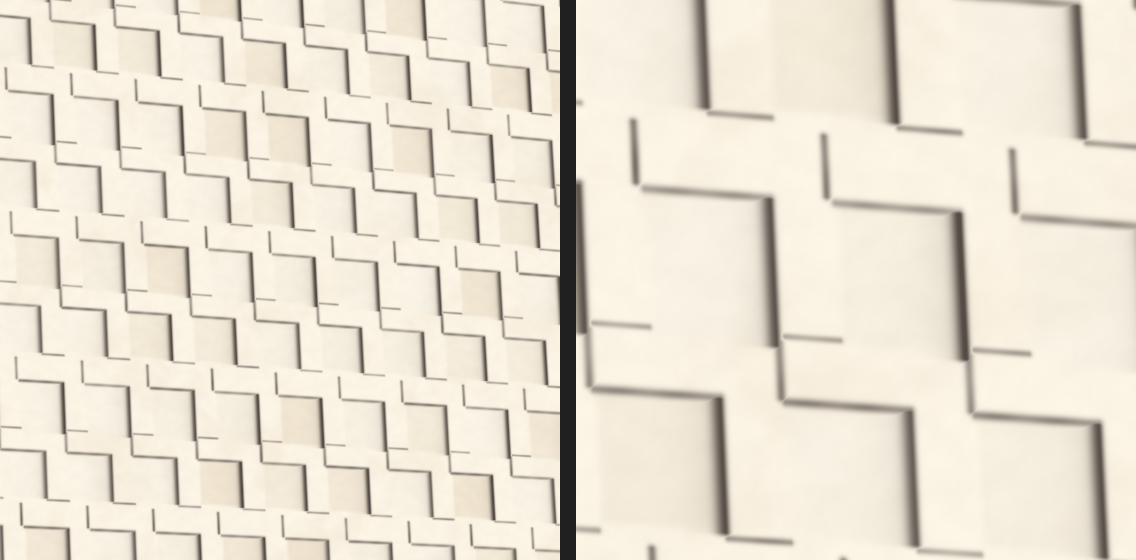
Left, the full canvas; right, a detail of the centre.
This pattern is drawn by a WebGL 2 fragment shader. Its source:

```glsl
#version 300 es
precision highp float;

uniform vec2 u_resolution;
out vec4 fragColor;

const float SPAN = 768.0;              // design units across the canvas
const vec2 CELL = vec2(87.0, 194.0);   // size of one repeat in design units

const vec3 CREAM = vec3(0.985, 0.955, 0.895);
const vec3 TAN = vec3(0.90, 0.84, 0.74);
const vec3 COOL = vec3(0.955, 0.95, 0.91);
const vec3 SHADOW = vec3(0.33, 0.30, 0.27);

float hash(vec2 id) {
    vec3 h = fract(vec3(id.xyx) * vec3(0.1031, 0.1030, 0.0973));
    h += dot(h, h.yzx + 33.33);
    return fract((h.x + h.y) * h.z);
}

float layeredSines(vec2 p) {
    float sum = 0.0;
    float weight = 0.5;
    for (int i = 0; i < 4; i++) {
        sum += weight * sin(p.x + 1.7 * sin(p.y)) * sin(p.y * 1.2 + 1.3 * sin(p.x * 0.8));
        p = mat2(1.6, 1.1, -1.1, 1.6) * p + 2.3;
        weight *= 0.6;
    }
    return sum;
}

// Inverts the gently converging, slanted lattice; x counts columns, y rows.
vec2 latticeCoords(vec2 p) {
    vec2 g = vec2(0.0);
    for (int i = 0; i < 8; i++) {
        float x = p.x - 72.0 - 7.3 * g.y + 0.5 * g.x * (g.x - g.y);
        float y = p.y - 130.0 - 0.8 * g.y * g.y - (7.9 - 1.3 * g.y) * g.x;
        g = vec2(x / 89.5, y / 196.0);
    }
    return g;
}

// Offset from the nearest repeat of a centre, in design units.
vec2 repeatOffset(vec2 grid, vec2 centre, out vec2 id) {
    vec2 q = grid - centre / CELL;
    id = floor(q + 0.5);
    return (q - id) * CELL;
}

// Soft groove between two points of every cell, with uneven wear.
float groove(vec2 grid, vec2 from, vec2 to, float blur, float strength) {
    vec2 id;
    vec2 q = repeatOffset(grid, 0.5 * (from + to), id);
    vec2 d = max(abs(q) - 0.5 * abs(to - from), 0.0);
    float wear = mix(0.72, 1.08, hash(id + from));
    float along = 0.92 + 0.08 * sin(dot(q, vec2(0.23, 0.19)) + 6.28 * wear);
    return strength * wear * along * exp(-dot(d, d) / (blur * blur));
}

// Dark right edge of a recess, fading slowly to its left.
float recessEdge(vec2 grid, vec2 from, vec2 to) {
    vec2 id;
    vec2 q = repeatOffset(grid, 0.5 * (from + to), id);
    float ends = max(abs(q.y) - 0.5 * abs(to.y - from.y), 0.0);
    float width = q.x < 0.0 ? 4.4 : 2.0;
    float core = 0.80 * exp(-q.x * q.x / (width * width));
    float haze = 0.20 * exp(-abs(q.x) / (q.x < 0.0 ? 9.0 : 1.5));
    float wear = mix(0.82, 1.06, hash(id + to));
    return (core + haze) * wear * exp(-ends * ends / 4.0);
}

// Recess coverage in x, random tone of that recess in y.
vec2 recessFace(vec2 grid, vec2 low, vec2 high) {
    vec2 id;
    vec2 q = repeatOffset(grid, 0.5 * (low + high), id);
    vec2 d = abs(q) - 0.5 * (high - low);
    float inside = 1.0 - smoothstep(-4.0, 2.0, max(d.x, d.y));
    return vec2(inside, hash(id + high));
}

vec3 tintFace(vec3 colour, vec2 face) {
    vec3 tone = mix(COOL, TAN, smoothstep(0.25, 1.0, face.y));
    return mix(colour, tone, face.x * mix(0.18, 0.48, face.y));
}

void main() {
    vec2 uv = gl_FragCoord.xy / u_resolution;
    vec2 p = vec2(uv.x, 1.0 - uv.y) * SPAN;
    vec2 grid = latticeCoords(p);

    // Plaster with faint stains
    float stain = layeredSines(p * 0.017);
    float grain = layeredSines(p * 0.11 + 4.0);
    vec3 colour = mix(CREAM, TAN, 0.18 * smoothstep(0.0, 0.7, stain));
    colour = tintFace(colour, recessFace(grid, vec2(-57.0, 0.0), vec2(0.0, 66.0)));
    colour = tintFace(colour, recessFace(grid, vec2(3.0, 93.0), vec2(60.0, 154.0)));
    colour += 0.012 * grain;

    // Large recess
    float shade = recessEdge(grid, vec2(0.0, 1.0), vec2(0.0, 67.0));
    shade = max(shade, groove(grid, vec2(-57.0, 0.0), vec2(0.0, 0.0), 2.2, 0.68));
    shade = max(shade, groove(grid, vec2(1.0, 66.0), vec2(1.0, 91.0), 2.2, 0.72));
    shade = max(shade, groove(grid, vec2(4.0, 63.0), vec2(29.0, 63.0), 1.6, 0.52));

    // Small recess
    shade = max(shade, recessEdge(grid, vec2(60.0, 94.0), vec2(60.0, 154.0)));
    shade = max(shade, groove(grid, vec2(3.0, 93.0), vec2(60.0, 93.0), 2.2, 0.68));
    shade = max(shade, groove(grid, vec2(61.0, 157.0), vec2(89.0, 157.0), 1.7, 0.55));

    // Left end of the raised strip
    shade = max(shade, groove(grid, vec2(-61.0, -30.0), vec2(-61.0, -3.0), 2.0, 0.74));

    colour = mix(colour, SHADOW, clamp(shade, 0.0, 1.0));
    fragColor = vec4(clamp(colour, 0.0, 1.0), 1.0);
}
```
